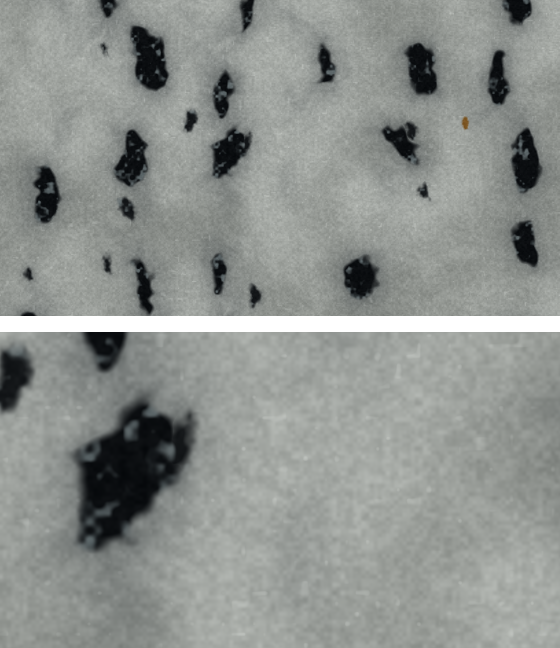
Top, the full canvas; bottom, a detail of the centre.
A WebGL 2 fragment shader for this texture:

```glsl
#version 300 es
precision highp float;
// Pale speckled stone: a cloudy grey ground with fine mottling, strewn with
// elongated black mineral grains. Grains are warped ellipses on jittered grids,
// each with a ragged edge, a glinting interior and a soft grey halo.

uniform vec2 u_resolution;
out vec4 outColor;

const vec3 GROUND = vec3(0.664, 0.680, 0.661);
const vec3 SHADE = vec3(0.38, 0.40, 0.40);
const vec3 BLACK = vec3(0.040, 0.050, 0.060);
const vec3 GLINT = vec3(0.36, 0.40, 0.41);
const vec3 OCHRE = vec3(0.48, 0.33, 0.13);

float hash(vec2 p) {
  return fract(sin(dot(p, vec2(127.1, 311.7))) * 43758.5);
}

float noise(vec2 p) {
  vec2 i = floor(p), f = fract(p);
  f = f * f * (3.0 - 2.0 * f);
  return mix(mix(hash(i), hash(i + vec2(1, 0)), f.x),
             mix(hash(i + vec2(0, 1)), hash(i + vec2(1, 1)), f.x), f.y);
}

float fbm(vec2 p) {
  float sum = 0.0, amp = 0.5;
  for (int i = 0; i < 4; i++) {
    sum += amp * noise(p);
    p = p * 2.03 + 17.3;
    amp *= 0.5;
  }
  return sum / 0.9375;
}

vec2 rotate(vec2 p, float a) {
  float c = cos(a), s = sin(a);
  return vec2(c * p.x - s * p.y, s * p.x + c * p.y);
}

// Approximate signed distance to an ellipse with half-axes r
float ellipse(vec2 p, vec2 r) {
  float k = length(p / r);
  return k * (k - 1.0) / max(length(p / (r * r)), 0.001);
}

// Ragged displacement, scaled to the size of the grains
vec2 ragged(vec2 p, float size) {
  vec2 coarse = vec2(noise(p * 1.3 / size), noise(p * 1.3 / size + 41.0)) - 0.5;
  vec2 fine = vec2(noise(p * 4.0 / size), noise(p * 4.0 / size + 73.0)) - 0.5;
  return size * (0.42 * coarse + 0.20 * fine);
}

// Scattered grains: x = solid core, y = surrounding halo
vec2 scatter(vec2 p, float cell, float chance, vec2 lengths, float reach, float seed) {
  vec2 result = vec2(0.0);
  vec2 home = floor(p / cell);
  vec2 warped = p + ragged(p + seed, lengths.y);
  for (int y = -1; y <= 1; y++) {
    for (int x = -1; x <= 1; x++) {
      vec2 id = home + vec2(x, y);
      vec2 key = id + seed;
      if (hash(key + 3.1) > chance) continue;
      vec2 jitter = 0.2 + 0.6 * vec2(hash(key + 5.7), hash(key + 9.2));
      float halfLength = mix(lengths.x, lengths.y, hash(key + 13.4));
      float slimness = mix(0.18, 0.62, hash(key + 21.8));
      float tilt = (hash(key + 27.5) - 0.35) * 1.2;
      vec2 q = rotate(warped - (id + jitter) * cell, -tilt);
      q.x += (hash(key + 33.6) - 0.5) * 0.5 * q.y * q.y / halfLength;
      float d = ellipse(q, halfLength * vec2(slimness, 1.0));
      float strength = mix(0.65, 1.1, hash(key + 39.3));
      float core = 1.0 - smoothstep(-0.006, 0.010, d);
      float halo = strength * exp(-max(d, 0.0) / reach);
      result.x = max(result.x, core);
      result.y = 1.0 - (1.0 - result.y) * (1.0 - min(halo, 1.0));
    }
  }
  return result;
}

void main() {
  vec2 p = gl_FragCoord.xy / u_resolution.y;

  // Cloudy ground
  float cloud = fbm(p * 3.2 + 6.0);
  vec3 color = GROUND - 0.13 * smoothstep(0.42, 0.85, cloud);

  // Faint buried smudges
  vec2 smudge = scatter(p, 0.26, 0.35, vec2(0.02, 0.05), 0.025, 151.0);
  color = mix(color, SHADE, 0.28 * smudge.y);

  // Grain halos
  vec2 large = scatter(p, 0.30, 0.78, vec2(0.045, 0.098), 0.032, 11.0);
  vec2 small = scatter(p, 0.24, 0.30, vec2(0.012, 0.036), 0.012, 87.0);
  color = mix(color, SHADE, 0.88 * max(large.y, 0.8 * small.y));

  // Black cores with glinting flecks
  float facets = 0.6 * noise(p * 48.0) + 0.4 * noise(p * 105.0 + 8.0);
  vec3 mineral = mix(BLACK, GLINT, smoothstep(0.52, 0.88, facets));
  color = mix(color, mineral, max(large.x, 0.92 * small.x));

  // One ochre fleck
  vec2 fleck = p - vec2(1.472, 0.61) + ragged(p, 0.015);
  float ochre = 1.0 - smoothstep(-0.004, 0.006, ellipse(fleck, vec2(0.009, 0.020)));
  color = mix(color, OCHRE, ochre);

  // Fine mottling and pale crystal sparkles
  float mottle = 0.55 * noise(p * 125.0) + 0.45 * noise(p * 230.0 + 31.0) - 0.5;
  float sparkle = smoothstep(0.86, 1.0, noise(p * 92.0 + 57.0));
  float lit = smoothstep(0.05, 0.6, color.g);
  color += mix(0.05, 0.12, lit) * mottle + 0.06 * sparkle * lit;

  outColor = vec4(clamp(color, 0.0, 1.0), 1.0);
}
```
